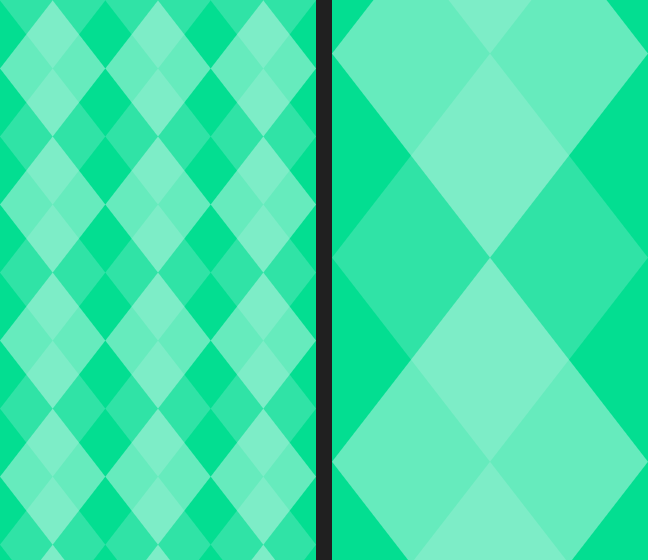
Left: the whole. Right: its middle third, enlarged.
Reproduce this pattern procedurally as a Shadertoy shader.

```glsl
// Argyle of two flat diamond layers in four mint greens, three repeats across.
// Both layers share one lattice; the fainter one is shifted down half a repeat,
// and each overlap of the layers takes its own colour.

// Coverage of a diamond touching the sides of every unit cell.
float diamondLayer(vec2 cell, float pixelSize) {
    vec2 fromCentre = abs(fract(cell) - 0.5);
    float edge = 0.5 - fromCentre.x - fromCentre.y;
    return clamp(edge / pixelSize + 0.5, 0.0, 1.0);
}

void mainImage(out vec4 fragColor, in vec2 fragCoord) {
    // Canvas widths, measured from the top left corner
    vec2 position = vec2(fragCoord.x, iResolution.y - fragCoord.y) / iResolution.x;

    // Lattice cells, and the change in edge value across one pixel
    vec2 repeats = vec2(3.0, 2.3226);
    vec2 cell = (position - vec2(0.0, 0.0014)) * repeats;
    float pixelSize = length(repeats) / iResolution.x;

    float bright = diamondLayer(cell, pixelSize);
    float faint = diamondLayer(cell + vec2(0.0, 0.5), pixelSize);

    // Ground with faint diamonds, then bright diamonds with their overlaps
    vec3 ground = mix(vec3(0.01, 0.87, 0.57), vec3(0.19, 0.89, 0.65), faint);
    vec3 raised = mix(vec3(0.40, 0.92, 0.74), vec3(0.49, 0.93, 0.78), faint);
    fragColor = vec4(mix(ground, raised, bright), 1.0);
}
```
